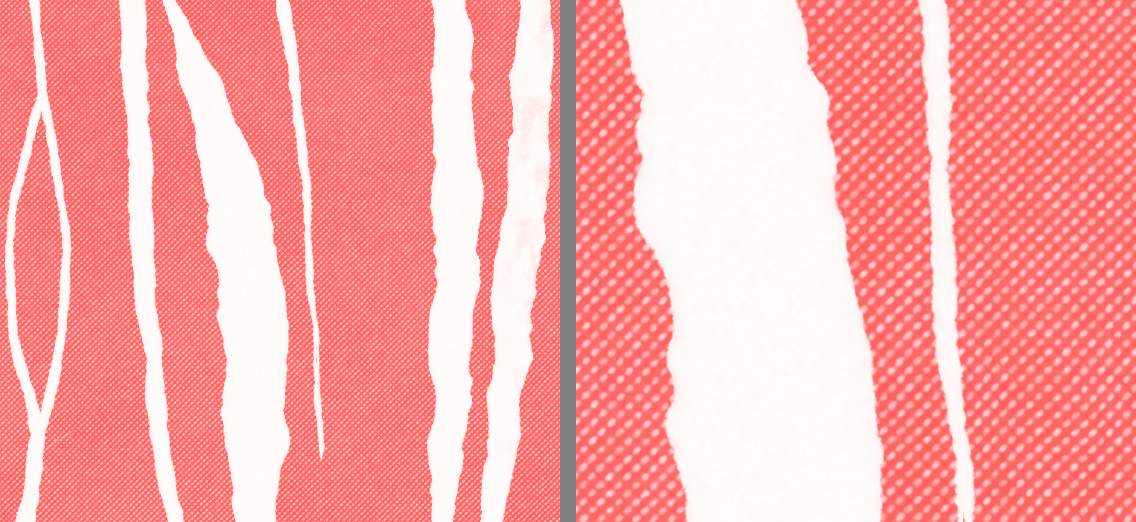
Left: the whole. Right: its middle third, enlarged.
Give the GLSL for this texture, as a WebGL 2 fragment shader.

```glsl
#version 300 es
precision highp float;
// Torn white paper strips running down a coral field of slanted halftone dots.

#define DOT_PITCH 0.0079
#define DOT_GAIN 0.53
#define EDGE_SWAY 0.0075
#define EDGE_TEAR 0.0034
#define EDGE_FRAY 0.0022
#define EDGE_SOFT 0.0012
#define INK vec3(1.0, 0.395, 0.395)
#define PAPER vec3(1.0, 0.985, 0.978)
#define BLUSH vec3(1.0, 0.80, 0.79)

uniform vec2 u_resolution;
out vec4 outColor;

const int STRIPS = 7;

// Centre line of each strip as a quadratic in depth below the top.
const vec3 CENTRE[STRIPS] = vec3[](
    vec3(0.062, 0.13, -0.14), vec3(0.062, 0.13, -0.14),
    vec3(0.256, 0.0, 0.075), vec3(0.33, 0.41, -0.26),
    vec3(0.545, 0.13, -0.06), vec3(0.862, 0.07, -0.09),
    vec3(1.026, -0.05, -0.035));

// Half width of each strip, also a quadratic in depth.
const vec3 HALF_WIDTH[STRIPS] = vec3[](
    vec3(0.007, 0.0, 0.009), vec3(0.007, 0.0, 0.006),
    vec3(0.024, -0.004, -0.005), vec3(0.012, 0.18, -0.152),
    vec3(0.0135, -0.02, 0.012), vec3(0.032, 0.06, -0.07),
    vec3(0.030, 0.04, -0.048));

// Sideways bow of a forked strip, and the depth where a strip ends.
const vec2 FORK_END[STRIPS] = vec2[](
    vec2(-0.075, 2.0), vec2(0.032, 2.0), vec2(0.0, 2.0), vec2(0.0, 2.0),
    vec2(0.0, 0.93), vec2(0.0, 2.0), vec2(0.0, 2.0));

float hash(vec2 p) {
    vec3 q = fract(vec3(p.xyx) * 0.1031);
    q += dot(q, q.yzx + 33.33);
    return fract((q.x + q.y) * q.z);
}

float noise(vec2 p) {
    vec2 i = floor(p), f = fract(p);
    f = f * f * (3.0 - 2.0 * f);
    return mix(mix(hash(i), hash(i + vec2(1, 0)), f.x),
               mix(hash(i + vec2(0, 1)), hash(i + vec2(1, 1)), f.x), f.y);
}

float fbm(vec2 p) {
    return 0.5 * noise(p) + 0.3 * noise(p * 2.1 + 7.0) + 0.2 * noise(p * 4.3 + 19.0);
}

// Signed distance to one torn strip, negative inside.
float stripDistance(vec2 p, int i) {
    float depth = 1.0 - p.y;
    vec3 powers = vec3(1.0, depth, depth * depth);
    float fork = sin(3.14159 * clamp((depth - 0.18) / 0.65, 0.0, 1.0));
    float x = p.x - dot(CENTRE[i], powers) - FORK_END[i].x * fork;
    float halfWidth = dot(HALF_WIDTH[i], powers);
    float rough = 0.3 + min(halfWidth * 18.0, 0.7);
    float end = FORK_END[i].y;
    halfWidth -= 0.03 * smoothstep(end - 0.08, end + 0.04, depth);

    // The two edges tear independently.
    float seed = float(i) * 17.0 + (x > 0.0 ? 5.0 : 0.0);
    x += (noise(vec2(depth * 9.0, float(i) * 11.0)) - 0.5) * 0.009;
    float tear = (noise(vec2(depth * 13.0, seed)) - 0.5) * 2.0 * EDGE_SWAY
               + (noise(vec2(depth * 48.0, seed + 40.0)) - 0.5) * 2.0 * EDGE_TEAR;
    float fray = (fbm(p * 150.0 + seed) - 0.5) * 2.0 * EDGE_FRAY;
    return abs(x) - halfWidth + tear * rough + fray;
}

// Short faint crease beside the lower join.
float creaseDistance(vec2 p) {
    vec2 a = vec2(0.095, 0.145), b = vec2(0.08, 0.053);
    vec2 q = p - a;
    float along = clamp(dot(q, b) / dot(b, b), 0.0, 1.0);
    return length(q - b * along) - 0.003 * (1.0 - along) + 0.003 * noise(p * 240.0);
}

// Slanted lattice of oval dots with uneven printing.
float halftone(vec2 p) {
    p += (vec2(noise(p * 22.0), noise(p * 22.0 + 50.0)) - 0.5) * 0.0025;
    vec2 q = mat2(0.7071, -0.7071, 0.7071, 0.7071) * p / DOT_PITCH;
    vec2 cell = floor(q), f = fract(q) - 0.5;
    float chance = hash(cell + 200.0);
    float radius = 0.52 + 0.09 * (chance - 0.5) + 0.08 * (fbm(p * 7.0) - 0.5);
    float d = length(f * vec2(0.85, 1.32)) + 0.12 * (noise(p * 420.0) - 0.5);
    float strength = 0.72 + 0.4 * hash(cell + 320.0) - 0.12 * p.y;
    return (1.0 - smoothstep(0.08, radius, d)) * strength;
}

void main() {
    vec2 p = gl_FragCoord.xy / u_resolution.y;
    float soft = max(EDGE_SOFT, 0.75 / u_resolution.y);

    // Printed field.
    float grain = noise(p * 330.0) - 0.5;
    vec3 color = mix(INK, PAPER, clamp(DOT_GAIN * 1.25 * halftone(p), 0.0, 1.0));
    color.gb += 0.05 * grain + 0.05 * (fbm(p * 5.0) - 0.5);

    // Exposed paper.
    float d = 1.0;
    for (int i = 0; i < STRIPS; i++) d = min(d, stripDistance(p, i));
    float crease = 1.0 - smoothstep(-soft, soft, creaseDistance(p));
    color = mix(color, PAPER, 0.55 * crease);

    // Pink residue along the tears and a stain on the right.
    float residue = exp(min(d, 0.0) / 0.0035) * fbm(p * 95.0);
    float stain = smoothstep(0.42, 0.75, fbm(p * vec2(26.0, 15.0)))
                * smoothstep(0.93, 1.04, p.x) * (0.3 + 0.5 * noise(p * 210.0));
    vec3 paper = mix(PAPER, BLUSH, clamp(0.6 * residue + 0.6 * stain, 0.0, 1.0));
    paper.gb += 0.012 * grain;
    color = mix(color, paper, 1.0 - smoothstep(-soft, soft, d));
    outColor = vec4(clamp(color, 0.0, 1.0), 1.0);
}
```
